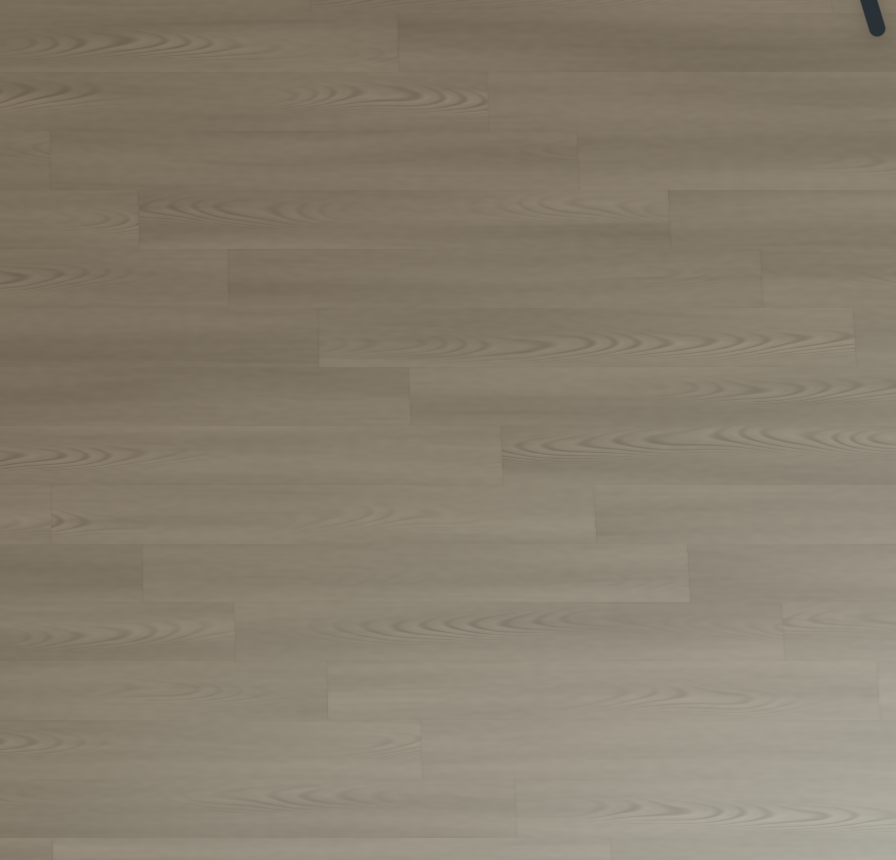
This texture is drawn by a WebGL 2 fragment shader. Its source:

```glsl
#version 300 es
precision highp float;
// Staggered greyish oak floor planks with soft grain, lit from the lower right.

#define ROW_HEIGHT 0.0685
#define FIRST_ROW 0.084
#define PLANK_LENGTH 0.61
#define FIRST_JOINT 0.566
#define STAGGER (PLANK_LENGTH / 6.0)
#define PERSPECTIVE 0.07
#define PLANK_VARIATION 0.018
#define GRAIN_STRENGTH 0.085
#define FIGURE_STRENGTH 0.047
#define PORE_STRENGTH 0.014
#define SEAM_WIDTH 0.0016
#define SEAM_DEPTH 0.012

uniform vec2 u_resolution;
out vec4 outColor;

const vec3 SHADED_OAK = vec3(0.462, 0.415, 0.344);
const vec3 LIT_OAK = vec3(0.664, 0.649, 0.603);
const vec3 LEG_COLOR = vec3(0.16, 0.19, 0.21);

float hash(vec2 p) {
  vec3 q = fract(p.xyx * vec3(0.1031, 0.103, 0.0973));
  q += dot(q, q.yzx + 33.33);
  return fract((q.x + q.y) * q.z);
}

vec2 gradientAt(vec2 cell) {
  float angle = 6.2832 * hash(cell);
  return vec2(cos(angle), sin(angle));
}

// Gradient noise, roughly -0.7 to 0.7
float noise(vec2 p) {
  vec2 i = floor(p), f = fract(p);
  vec2 u = f * f * f * (f * (f * 6.0 - 15.0) + 10.0);
  vec2 e = vec2(1.0, 0.0);
  float low = mix(dot(gradientAt(i), f), dot(gradientAt(i + e), f - e), u.x);
  float high = mix(dot(gradientAt(i + e.yx), f - e.yx),
                   dot(gradientAt(i + 1.0), f - 1.0), u.x);
  return mix(low, high, u.y);
}

// Long soft bands with a few sparse, thin dark streaks
float streaks(vec2 p) {
  p.y += 0.014 * noise(p * vec2(2.5, 8.0));
  float bands = 0.5 * noise(p * vec2(1.6, 24.0))
              + 0.3 * noise(p * vec2(2.8, 55.0) + 17.0);
  float thin = noise(p * vec2(5.0, 110.0) + 41.0);
  return bands + 0.12 * thin - 0.6 * max(thin - 0.18, 0.0);
}

// Nested arches of growth rings, strongest along the heart line
float arches(vec2 p, float across, float seed) {
  float heart = across - mix(0.3, 0.7, seed) - 0.25 * noise(p * vec2(4.0, 3.0));
  float direction = seed > 0.35 ? 1.0 : -1.0;
  float phase = direction * p.x * 27.0 + 38.0 * heart * heart + 6.0 * heart
              + 1.8 * noise(p * vec2(9.0, 24.0));
  float ring = sin(6.2832 * phase);
  ring = 0.7 * ring + 0.3 * sin(12.5664 * phase + 1.0);
  float presence = smoothstep(-0.2, 0.4, noise(p * vec2(3.0, 1.0) + 7.0));
  return ring * presence * exp(-heart * heart * 32.0);
}

float segmentDistance(vec2 p, vec2 a, vec2 b) {
  vec2 ab = b - a;
  return length(p - a - ab * clamp(dot(p - a, ab) / dot(ab, ab), 0.0, 1.0));
}

void main() {
  vec2 uv = gl_FragCoord.xy / u_resolution;
  vec2 p = gl_FragCoord.xy / u_resolution.y;
  float pixel = 1.0 / u_resolution.y;
  float down = 1.0 - p.y;

  // Plank layout: each row is shifted by one sixth of a plank
  float rowPos = (down - FIRST_ROW) / ROW_HEIGHT;
  float row = floor(rowPos);
  float across = rowPos - row;
  float x = p.x / (1.0 + PERSPECTIVE * (down - FIRST_ROW));
  float along = (x - FIRST_JOINT - STAGGER * row) / PLANK_LENGTH;
  vec2 plank = vec2(floor(along), row) + 40.0;
  float seed = hash(plank);

  // Light falls off toward the upper left
  float depth = pow(down, 1.6);
  float light = 0.01 + 0.2 * uv.x + 0.36 * depth + 0.54 * uv.x * depth;
  vec3 color = mix(SHADED_OAK, LIT_OAK, light);

  // Wood tone, grain and figure; broad bands run on past the joints
  vec2 wood = vec2(x, down) + vec2(seed, hash(plank + 9.0)) * 20.0;
  float tone = PLANK_VARIATION * (seed - 0.5);
  tone += GRAIN_STRENGTH * streaks(wood);
  tone += 0.035 * noise(p * vec2(1.2, 11.0) + 5.0);
  tone += FIGURE_STRENGTH * arches(wood, across, seed) * step(0.15, seed);
  tone += PORE_STRENGTH * noise(p * vec2(55.0, 180.0));

  // Faint butt joints and nearly hidden long seams
  float jointGap = abs(fract(along + 0.5) - 0.5) * PLANK_LENGTH;
  float seamGap = (0.5 - abs(across - 0.5)) * ROW_HEIGHT;
  float soft = SEAM_WIDTH + pixel;
  tone -= SEAM_DEPTH * (1.0 - smoothstep(0.0, soft, jointGap));
  tone -= 0.3 * SEAM_DEPTH * (1.0 - smoothstep(0.0, soft, seamGap));
  color += tone * vec3(1.0, 0.97, 0.92);

  // Tip of a dark furniture leg at the upper right
  float leg = segmentDistance(p, vec2(1.004, 1.02), vec2(1.02, 0.967)) - 0.0095;
  color *= 1.0 - 0.1 * exp(-max(leg, 0.0) * 90.0);
  color = mix(LEG_COLOR, color, smoothstep(-pixel, pixel, leg));

  outColor = vec4(color, 1.0);
}
```
